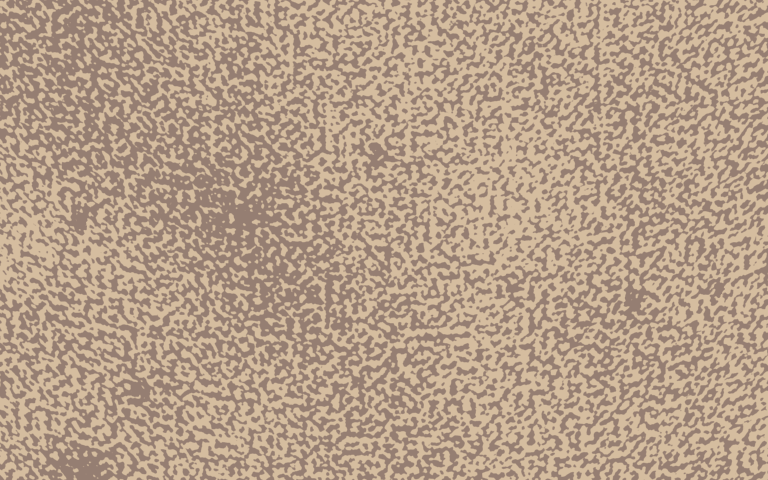
Reproduce this texture procedurally as a WebGL 1 fragment shader.

```glsl
precision highp float;
// Two-tone speckled stone: fine brown grains on sand, with soft shading and small stains.
uniform vec2 u_resolution;

#define SAND vec3(0.835, 0.742, 0.622)
#define BROWN vec3(0.586, 0.494, 0.446)
#define GRAIN_FREQ 80.0
#define RAGGEDNESS 0.38
#define SLANT 0.25
#define BASE_TONE -0.03
#define SHADE_DEPTH 0.13
#define STAIN_DEPTH 0.42
#define FOOTPRINT 1.3
#define STAINS 7

float hash(vec2 p) {
  vec3 q = fract(vec3(p.xyx) * 0.1031);
  q += dot(q, q.yzx + 33.33);
  return fract((q.x + q.y) * q.z);
}

vec2 gradientAt(vec2 cell) {
  float angle = 6.2832 * hash(cell + 217.0);
  return vec2(cos(angle), sin(angle));
}

// Gradient noise, centred on zero
float noise(vec2 p) {
  vec2 i = floor(p);
  vec2 f = p - i;
  vec2 u = f * f * f * (f * (f * 6.0 - 15.0) + 10.0);
  vec2 e = vec2(1.0, 0.0);
  float low = mix(dot(gradientAt(i), f), dot(gradientAt(i + e), f - e), u.x);
  float high = mix(dot(gradientAt(i + e.yx), f - e.yx),
                   dot(gradientAt(i + e.xx), f - e.xx), u.x);
  return mix(low, high, u.y);
}

float glow(vec2 offset, vec2 radius) {
  vec2 d = offset / radius;
  return exp(-dot(d, d));
}

float segmentDistance(vec2 p, vec2 a, vec2 b) {
  vec2 along = b - a;
  float t = clamp(dot(p - a, along) / dot(along, along), 0.0, 1.0);
  return length(p - a - along * t);
}

// Slowly varying density of the brown grains
float shading(vec2 p) {
  float band = segmentDistance(p, vec2(0.1, 0.95), vec2(0.62, 0.4)) / 0.2;
  float tone = BASE_TONE + SHADE_DEPTH * exp(-band * band);
  tone -= 0.12 * glow(p - vec2(0.07, 0.47), vec2(0.12, 0.09));
  tone -= 0.05 * glow(p - vec2(1.0, 0.7), vec2(0.35, 0.4));
  tone += 0.10 * noise(p * 4.0 + 7.3);
  tone += 0.09 * noise(p * vec2(24.0, 4.0) + 31.0);
  tone += 0.08 * glow(p - vec2(0.135, 0.5), vec2(0.012, 0.6));
  return tone;
}

// Scattered upright stains and one larger stain at the lower left
float stains(vec2 p, float aspect) {
  float sum = glow(p - vec2(0.17, 0.02), vec2(0.06, 0.035));
  for (int k = 0; k < STAINS; k++) {
    float id = float(k);
    vec2 center = vec2(aspect * (id + hash(vec2(id, 3.0))) / float(STAINS),
                       0.1 + 0.8 * hash(vec2(id, 11.0)));
    float size = mix(0.013, 0.022, hash(vec2(id, 19.0)));
    sum += glow(p - center, size * vec2(1.0, 1.5));
  }
  return STAIN_DEPTH * sum;
}

// Fine grains, slanting outward and upward away from the middle
float grains(vec2 p, float middle) {
  float away = p.x - middle;
  vec2 q = GRAIN_FREQ * vec2(p.x * 0.92, p.y - SLANT * away * away);
  vec2 turned = mat2(0.8, 0.6, -0.6, 0.8) * q;
  return noise(q) + RAGGEDNESS * noise(turned * 1.9 + 53.7);
}

void main() {
  vec2 p = gl_FragCoord.xy / u_resolution.y;
  float aspect = u_resolution.x / u_resolution.y;
  float tone = shading(p) + stains(p, aspect);

  // Smooth the grain edges with a 4 by 4 grid of samples
  float brown = 0.0;
  for (int j = 0; j < 4; j++) {
    for (int i = 0; i < 4; i++) {
      vec2 shift = (vec2(float(i), float(j)) - 1.5) * 0.25 * FOOTPRINT;
      float level = grains(p + shift / u_resolution.y, aspect * 0.5) + tone;
      brown += smoothstep(-0.03, 0.03, level);
    }
  }
  gl_FragColor = vec4(mix(SAND, BROWN, brown / 16.0), 1.0);
}
```
